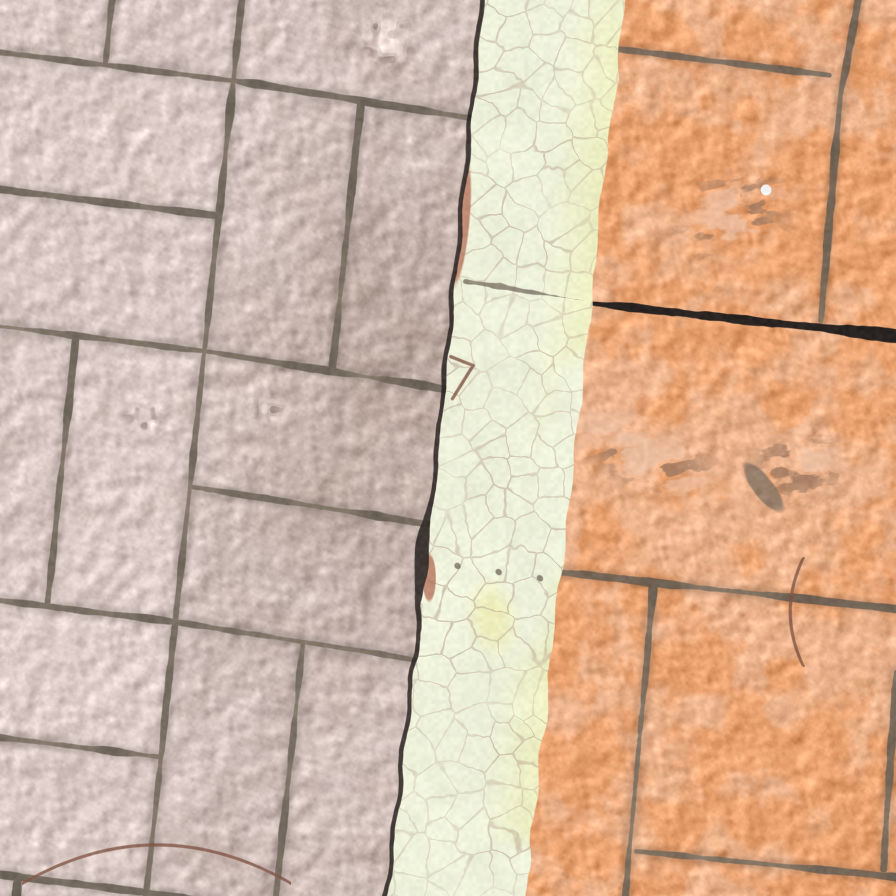
Write a WebGL 1 fragment shader that draws this texture.

```glsl
precision highp float;
// Worn paving from above: a basket weave of pale pavers, a leaning stripe of
// crackled cream paint and large orange slabs. Slanted lattice coordinates give
// the joints, cellular noise the cracks.
uniform vec2 u_resolution;

const vec3 PALE = vec3(0.85, 0.785, 0.765);
const vec3 DUSK = vec3(0.735, 0.66, 0.625);
const vec3 ORANGE = vec3(0.915, 0.635, 0.44);
const vec3 PEACH = vec3(0.92, 0.70, 0.55);
const vec3 CREAM = vec3(0.935, 0.95, 0.86);
const vec3 YELLOW = vec3(0.93, 0.93, 0.68);
const vec3 GROUT = vec3(0.45, 0.41, 0.36);
const vec3 GAP = vec3(0.16, 0.14, 0.13);
const vec3 RUST = vec3(0.72, 0.48, 0.39);
const vec2 CELL = vec2(0.29, 0.302);
const float LEAN = 0.107;
const float JOINT = 0.0034;
const float CRACK_SCALE = 31.0;
const float RELIEF = 0.34;

float aa;

vec2 hash2(vec2 p) {
  p = vec2(dot(p, vec2(127.1, 311.7)), dot(p, vec2(269.5, 183.3)));
  return fract(sin(p) * 43758.5);
}

float noise(vec2 p) {
  vec2 i = floor(p), f = fract(p), e = vec2(1, 0);
  f = f * f * (3.0 - 2.0 * f);
  return mix(mix(hash2(i).x, hash2(i + e).x, f.x),
             mix(hash2(i + e.yx).x, hash2(i + 1.0).x, f.x), f.y);
}

float fbm(vec2 p) {
  float sum = 0.0, amp = 0.5;
  for (int i = 0; i < 4; i++) {
    sum += amp * noise(p);
    p = mat2(1.6, 1.2, -1.2, 1.6) * p + 7.3;
    amp *= 0.5;
  }
  return sum;
}

// Gap between the two nearest cell distances: zero on the cracks.
float cellEdge(vec2 p) {
  float near = 9.0, next = 9.0;
  for (int y = -1; y <= 1; y++)
    for (int x = -1; x <= 1; x++) {
      vec2 c = floor(p) + vec2(float(x), float(y));
      float d = length(c + hash2(c) - p);
      next = min(next, max(near, d));
      near = min(near, d);
    }
  return next - near;
}

// Distance to the segment from s.xy to s.zw.
float seg(vec2 p, vec4 s) {
  vec2 ab = s.zw - s.xy;
  p -= s.xy;
  return length(p - ab * clamp(dot(p, ab) / dot(ab, ab), 0.0, 1.0));
}

float line(float d, float w) { return 1.0 - smoothstep(w - aa, w + aa, d); }

// Soft tilted ellipse, 1 at its centre.
float blob(vec2 p, vec2 c, vec2 r, float tilt) {
  float s = sin(tilt), k = cos(tilt);
  return 1.0 - smoothstep(0.2, 1.0, length(mat2(k, -s, s, k) * (p - c) / r));
}

vec3 grout(vec3 c, float d, float rough) {
  c *= 0.88 + 0.12 * smoothstep(0.003, 0.013, d);
  return mix(c, GROUT * (0.75 + 0.5 * rough), 0.9 * line(d + (rough - 0.5) * 0.006, JOINT));
}

vec3 weave(vec2 p, float rough, float bump) {
  float across = p.x - 0.163 - LEAN * p.y;
  float rise = p.y + 0.12 * across + 0.035 * max(across, 0.0) - 0.004;
  vec2 g = vec2(across, rise) / CELL, id = floor(g), f = fract(g);
  vec2 edge = (0.5 - abs(f - 0.5)) * CELL, mid = abs(f - 0.5) * CELL;
  float level = mod(id.x + id.y, 2.0);
  float d = min(min(edge.x, edge.y), mix(mid.x, mid.y, level));
  float tint = hash2(id * 2.0 + step(0.5, mix(f.x, f.y, level))).x;
  float shade = smoothstep(-0.06, 0.19, across) * (0.6 + 0.3 * sin(p.y * 8.0 + 3.4));
  vec3 c = mix(PALE, DUSK, clamp(shade + (rough - 0.47) * 0.7, 0.0, 1.0));
  c += (tint - 0.5) * 0.035 + bump * RELIEF;
  float chips = blob(p, vec2(0.43, 0.955), vec2(0.04), 0.0)
    + blob(p, vec2(0.16, 0.54), vec2(0.03), 0.0) + 0.6 * blob(p, vec2(0.3, 0.54), vec2(0.03), 0.0);
  float fleck = noise(p * 105.0);
  c += chips * 0.15 * (smoothstep(0.55, 0.75, fleck) - 1.6 * smoothstep(0.4, 0.2, fleck));
  return grout(c, d, rough);
}

vec3 slabs(vec2 p, float rough, float bump) {
  vec3 c = mix(ORANGE, PEACH, smoothstep(0.36, 0.62, rough + 0.12 * sin(p.y * 9.0 + p.x * 5.0)));
  c += bump * RELIEF;
  float worn = blob(p, vec2(0.82, 0.76), vec2(0.09, 0.07), 0.5)
    + blob(p, vec2(0.72, 0.49), vec2(0.14, 0.05), -0.45)
    + blob(p, vec2(0.89, 0.48), vec2(0.07, 0.06), 0.0);
  float flake = fbm(vec2(p.x + p.y * 0.6, p.y - p.x * 0.3) * vec2(26, 52));
  c = mix(c, vec3(0.93, 0.77, 0.67), worn * smoothstep(0.46, 0.58, flake) * 0.7);
  c = mix(c, vec3(0.6, 0.46, 0.37), worn * smoothstep(0.4, 0.32, flake) * 0.8);
  float scar = blob(p, vec2(0.853, 0.455), vec2(0.05, 0.018), -0.9);
  c = mix(c, GROUT, smoothstep(0.25, 0.5, scar * (0.4 + rough)) * 0.7);
  c = mix(c, vec3(0.96), line(length(p - vec2(0.855, 0.788)), 0.006));
  float d = seg(p, vec4(0.69, 0.945, 0.925, 0.916));
  d = min(d, seg(p, vec4(0.96, 1.01, 0.938, 0.895)));
  d = min(d, seg(p, vec4(0.938, 0.895, 0.916, 0.642)));
  d = min(d, seg(p, vec4(0.62, 0.362, 1.01, 0.319)));
  d = min(d, seg(p, vec4(0.729, 0.343, 0.697, -0.01)));
  d = min(d, seg(p, vec4(0.71, 0.05, 1.01, 0.02)));
  d = min(d, seg(p, vec4(1.0, 0.25, 0.986, 0.03)));
  c = grout(c, d, rough);
  float deep = seg(p, vec4(0.655, 0.662, 1.01, 0.624)) + (rough - 0.5) * 0.008;
  return mix(c, GAP, line(deep, 0.004 + 0.003 * smoothstep(0.85, 0.97, p.x)));
}

vec3 stripe(vec2 p, float rough, float left) {
  float stain = 0.55 * smoothstep(0.08, 0.16, left) * smoothstep(0.35, 0.65, noise(p * 9.0))
    + 0.7 * blob(p, vec2(0.55, 0.31), vec2(0.035, 0.055), 0.2);
  vec3 c = mix(CREAM, YELLOW, min(stain, 1.0)) + (rough - 0.47) * 0.06;
  float crack = smoothstep(0.09, 0.015, cellEdge(p * CRACK_SCALE + rough * 0.8));
  c = mix(c, GROUT * 1.7, crack * (0.2 + 0.5 * noise(p * 18.0)));
  float seam = seg(p, vec4(0.52, 0.686, 0.66, 0.663)) + (rough - 0.5) * 0.012;
  vec2 dots = vec2((fract(p.x / 0.046 + 0.4) - 0.5) * 0.046, p.y - 0.445 + 0.15 * p.x);
  return mix(c, GROUT, 0.75 * max(line(seam, 0.002), line(length(dots), 0.0035)));
}

void main() {
  vec2 p = gl_FragCoord.xy / u_resolution;
  aa = 0.9 / min(u_resolution.x, u_resolution.y);
  float rough = fbm(p * 24.0);
  float bump = fbm(p * 62.0) - fbm(p * 62.0 + vec2(0.35, -0.35));
  float wobble = 0.0015 * sin(p.y * 71.0) + (rough - 0.47) * 0.007;
  float left = p.x - 0.433 - LEAN * p.y - 0.004 * sin(p.y * 3.14) - wobble;
  float right = p.x - 0.586 - 0.111 * p.y - wobble;
  vec3 c = weave(p, rough, bump);
  c = mix(c, stripe(p, rough, left), smoothstep(-aa, aa, left));
  c = mix(c, slabs(p, rough, bump), smoothstep(-aa, aa, right));
  // Dark gap along the stripe, with rust beside it.
  float rust = blob(p, vec2(0.514, 0.75), vec2(0.013, 0.09), -0.1)
    + blob(p, vec2(0.479, 0.355), vec2(0.01, 0.035), 0.0);
  c = mix(c, RUST, smoothstep(0.1, 0.4, rust) * smoothstep(-0.004, 0.0, left) * 0.85);
  float swell = (p.y - 0.38) / 0.035;
  float wide = 0.0025 + 0.006 * exp(-swell * swell);
  c = mix(c, GAP, line(abs(left + wide), wide) * 0.85);
  // Chipped paint corner and two dry stalks.
  float chip = min(seg(p, vec4(0.503, 0.602, 0.528, 0.592)), seg(p, vec4(0.528, 0.592, 0.505, 0.555)));
  float bend = (p.x - 0.175) / 0.15, lift = p.y - 0.317;
  float stalk = abs(p.y - 0.057 + 0.043 * bend * bend) + max(abs(bend) - 1.0, 0.0);
  float hair = abs(p.x - 0.882 - 4.0 * lift * lift) + max(abs(lift) - 0.06, 0.0);
  c = mix(c, RUST * 0.7, 0.8 * line(min(chip, min(stalk, hair)), 0.0018));
  c += (noise(p * 240.0) - 0.5) * 0.05;
  gl_FragColor = vec4(clamp(c, 0.0, 1.0), 1.0);
}
```
